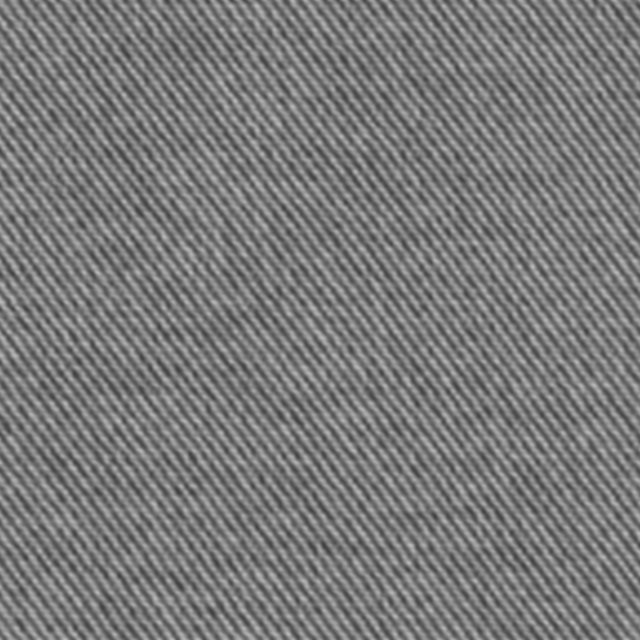
A Shadertoy shader for this texture:

```glsl
// Grey twill cloth: fine diagonal ribs of beaded yarn with uneven threads.

const float TAU = 6.2831853;
const vec2 RIBS = vec2(48.0, 36.0);        // rib repeats across and down
const float THREADS_PER_RIB = 3.0;         // yarns in one twill repeat
const vec3 MID_GREY = vec3(0.479);
const float RIB_CONTRAST = 0.131;
const float BEAD_CONTRAST = 0.022;         // stitches along each rib
const float YARN_GRAIN = 0.15;             // blotches the size of a stitch
const float WEFT_STREAK = 0.06;            // uneven horizontal yarns
const float WARP_STREAK = 0.035;           // uneven vertical yarns
const float CLOTH_SHADE = 0.012;           // broad tonal drift
const float RIB_BEND = 0.4;                // slow drift of the ribs, in repeats
const float YARN_SLIP = 0.13;              // sideways slip of single yarns

float hash(vec2 p) {
    return fract(sin(dot(p, vec2(127.1, 311.7))) * 43758.5453);
}

// Smooth value noise, centred on zero
float noise(vec2 p) {
    vec2 cell = floor(p);
    vec2 f = fract(p);
    f = f * f * (3.0 - 2.0 * f);
    float low = mix(hash(cell), hash(cell + vec2(1.0, 0.0)), f.x);
    float high = mix(hash(cell + vec2(0.0, 1.0)), hash(cell + 1.0), f.x);
    return mix(low, high, f.y) - 0.5;
}

void mainImage(out vec4 fragColor, in vec2 fragCoord) {
    vec2 uv = fragCoord / iResolution.xy;
    vec2 yarn = uv * RIBS * THREADS_PER_RIB;

    // Diagonal ribs, falling to the right and slightly displaced
    float bend = RIB_BEND * noise(uv * 3.0 + 7.3);
    float slip = YARN_SLIP * noise(vec2(uv.x * 14.0, yarn.y) + 31.7);
    float ribPhase = dot(uv, RIBS) + bend + slip;
    float rib = cos(TAU * ribPhase);

    // Stitches stand out on the raised part of each rib
    float bead = cos(TAU * yarn.y) * (0.6 + 0.4 * rib);

    // Irregular yarn thickness and broad shading
    float grain = noise(yarn + 53.1);
    float weft = noise(vec2(uv.x * 11.0, yarn.y) + 83.9);
    float warp = noise(vec2(yarn.x, uv.y * 9.0) + 17.4);
    float shade = noise(uv * 6.0 + 41.2);

    float tone = RIB_CONTRAST * rib + BEAD_CONTRAST * bead
               + YARN_GRAIN * grain + WEFT_STREAK * weft
               + WARP_STREAK * warp + CLOTH_SHADE * shade;
    fragColor = vec4(clamp(MID_GREY + tone, 0.0, 1.0), 1.0);
}
```
